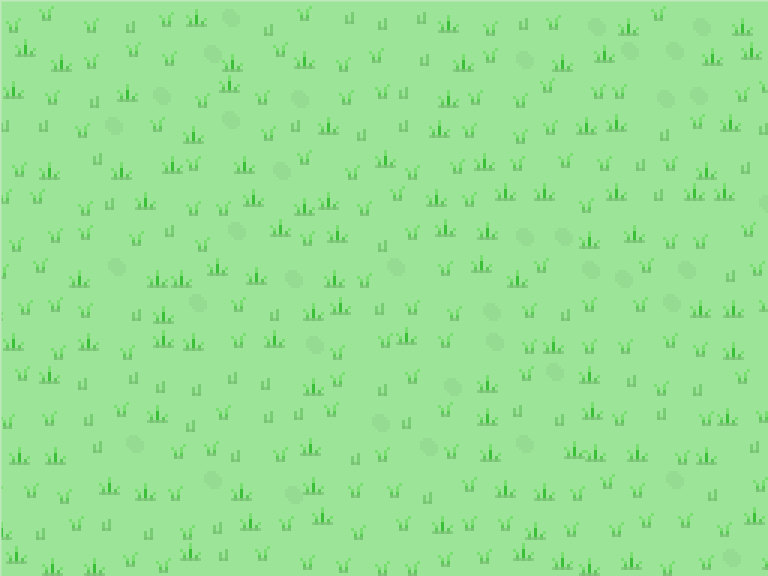
A Shadertoy shader for this texture:

```glsl
// Draws a pixel-art meadow: scattered grass tufts and faint round patches on pale green.

const float ROWS = 192.0;     // art pixels over the canvas height
const float SPACING = 12.0;   // art pixels between plants
const float JITTER = 6.0;

const vec3 MEADOW = vec3(0.612, 0.894, 0.592);
const vec3 PATCH = vec3(0.590, 0.860, 0.572);
const vec3 SHADOW = vec3(0.515, 0.805, 0.495);
const vec3 ROOT = vec3(0.47, 0.765, 0.45);
const vec3 STEM = vec3(0.36, 0.785, 0.34);
const vec3 CORE = vec3(0.23, 0.75, 0.22);
const vec3 TIP = vec3(0.47, 0.87, 0.44);
const vec3 DULL = vec3(0.47, 0.80, 0.45);
const vec3 EDGE = vec3(0.75, 0.91, 0.74);

float hash(vec2 p) {
    return fract(sin(dot(p, vec2(127.1, 311.7))) * 43758.5453);
}

// One upright blade; a non-zero lean adds a bent tip above it.
vec3 blade(vec3 color, vec2 q, float height, float lean, vec3 stem, vec3 tip) {
    if (q.x == 0.0 && q.y >= 0.0 && q.y < height) {
        float tipStart = max(2.0, height - 2.0);
        color = q.y < 1.0 ? ROOT : (q.y < tipStart ? stem : tip);
    }
    bool bent = lean != 0.0 && q.x == lean && q.y == height;
    return bent ? tip : color;
}

vec3 groundShadow(vec3 color, vec2 q, float halfWidth) {
    return q.y == 0.0 && abs(q.x) <= halfWidth ? SHADOW : color;
}

vec3 smallTuft(vec3 color, vec2 q) {
    color = groundShadow(color, q, 1.0);
    color = blade(color, q + vec2(1, 0), 3.0, 0.0, DULL, DULL);
    return blade(color, q - vec2(1, 0), 4.0, 0.0, DULL, DULL);
}

vec3 mediumTuft(vec3 color, vec2 q) {
    color = groundShadow(color, q, 1.0);
    color = blade(color, q + vec2(1, 0), 3.0, -1.0, STEM, TIP);
    return blade(color, q - vec2(1, 0), 4.0, 1.0, STEM, TIP);
}

vec3 largeTuft(vec3 color, vec2 q) {
    color = groundShadow(color, q, 3.0);
    color = blade(color, q + vec2(2, 0), 3.0, -1.0, STEM, TIP);
    color = blade(color, q - vec2(2, 0), 2.0, 1.0, STEM, TIP);
    return blade(color, q, 6.0, 0.0, CORE, TIP);
}

// Slightly tilted oval of flattened grass.
vec3 roundPatch(vec3 color, vec2 q) {
    vec2 d = q - vec2(0.5, 2.5);
    float tilt = 0.5 * d.x * d.y;
    return dot(d, d) + tilt < 9.0 ? PATCH : color;
}

vec3 plant(vec3 color, vec2 q, float kind) {
    if (kind < 0.10) return roundPatch(color, q);
    if (kind < 0.27) return smallTuft(color, q);
    if (kind < 0.72) return mediumTuft(color, q);
    return largeTuft(color, q);
}

// Colour of one art pixel, from the plants of the nearby staggered grid.
vec3 meadow(vec2 p) {
    vec3 color = MEADOW;
    float baseRow = floor(p.y / SPACING);
    for (int j = 1; j >= -1; j--) {
        float row = baseRow + float(j);
        float shift = floor(SPACING * hash(vec2(row, 7.3)));
        float baseColumn = floor((p.x - shift) / SPACING);
        for (int i = -1; i <= 1; i++) {
            vec2 id = vec2(baseColumn + float(i), row);
            vec2 offset = floor(JITTER * vec2(hash(id + 3.7), hash(id + 19.1)));
            vec2 root = id * SPACING + vec2(shift, 0.0) + offset;
            color = plant(color, p - root, hash(id + 41.9));
        }
    }
    return color;
}

void mainImage(out vec4 fragColor, in vec2 fragCoord) {
    // Four samples smooth the art pixel edges at any canvas size.
    vec3 color = vec3(0.0);
    for (int k = 0; k < 4; k++) {
        vec2 jitter = vec2(k % 2, k / 2) * 0.5 - 0.25;
        vec2 art = (fragCoord + jitter) / iResolution.y * ROWS;

        // Thin pale line along the left and top borders.
        bool border = art.x < 0.5 || art.y > ROWS - 0.5;
        color += border ? EDGE : meadow(floor(art));
    }
    fragColor = vec4(color / 4.0, 1.0);
}
```
